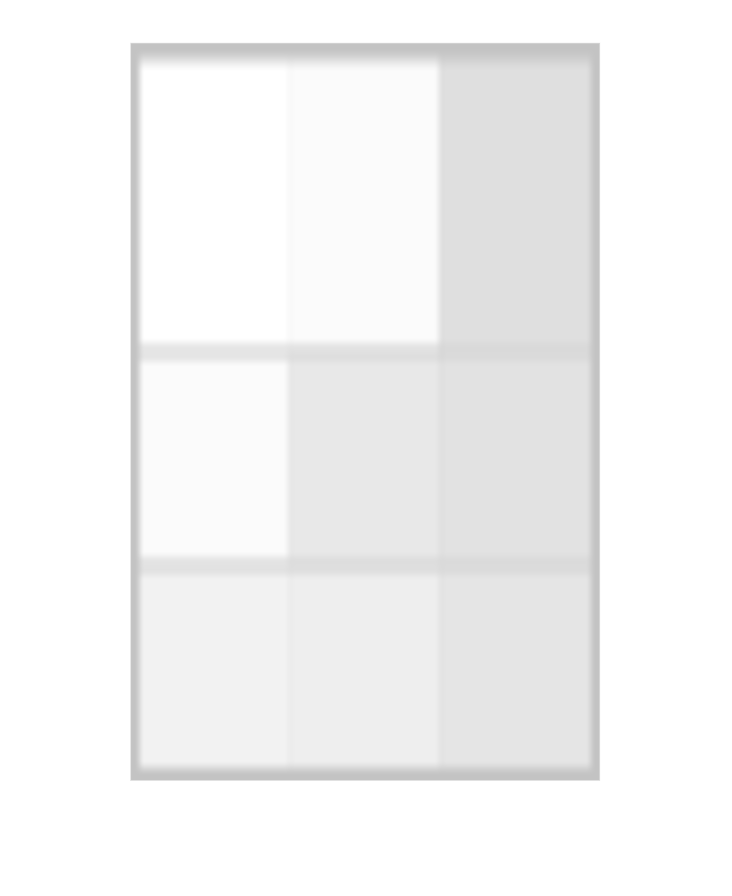
Reproduce this background procedurally as a Shadertoy shader.

```glsl
// Blends three values across two soft boundaries
float blend3(vec3 v, vec2 s) {
    return mix(mix(v.x, v.y, s.x), v.z, s.y);
}

// Soft bar: one in the core, zero beyond the outer distance
float softBar(float d, float core, float outer) {
    return 1.0 - smoothstep(core, outer, abs(d));
}

void mainImage(out vec4 fragColor, in vec2 fragCoord) {
    vec2 p = fragCoord / iResolution.y;
    float pixel = 1.0 / iResolution.y;

    // Panes: three columns by three rows, listed from the top
    vec2 columnEdges = vec2(0.3216, 0.4900);
    vec2 rowEdges = vec2(0.6070, 0.3685);
    vec2 column = smoothstep(columnEdges - 0.006, columnEdges + 0.006, p.xx);
    vec2 row = 1.0 - smoothstep(rowEdges - 0.011, rowEdges + 0.011, p.yy);
    float top = blend3(vec3(1.0, 0.984, 0.875), column);
    float middle = blend3(vec3(0.984, 0.910, 0.885), column);
    float bottom = blend3(vec3(0.950, 0.933, 0.898), column);
    float shade = blend3(vec3(top, middle, bottom), row);

    // Faint uprights and stronger crossbars
    for (int i = 0; i < 2; i++) {
        shade -= 0.010 * softBar(p.x - columnEdges[i] - 0.002, 0.001, 0.007);
        shade = mix(shade, 0.835, 0.6 * softBar(p.y - rowEdges[i], 0.004, 0.017));
    }

    // Frame: thin at the sides, softer at the top and bottom
    vec2 center = vec2(0.4076, 0.5404);
    vec2 inset = vec2(0.2618, 0.4115) - abs(p - center);
    float sideFade = smoothstep(0.004, 0.016, inset.x);
    float endFade = smoothstep(0.005, p.y > center.y ? 0.033 : 0.023, inset.y);
    shade = mix(0.765, shade, sideFade * endFade);

    // White surround with a crisp outer edge
    float inside = smoothstep(-pixel, pixel, min(inset.x, inset.y));
    fragColor = vec4(vec3(mix(1.0, shade, inside)), 1.0);
}
```
